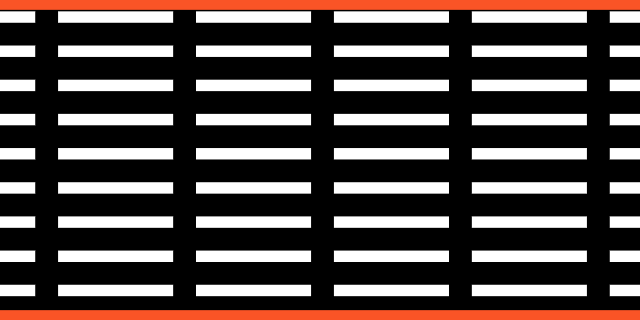
Give the GLSL for this pattern, as a Shadertoy shader.

```glsl
const vec3 BLACK = vec3(0.0);
const vec3 WHITE = vec3(1.0);
const vec3 ORANGE = vec3(0.98, 0.33, 0.15);

// Lengths are fractions of the canvas height
const vec2 PERIOD = vec2(0.431, 0.1068);
const vec2 BAR_SIZE = vec2(0.3596, 0.0357);
const vec2 BAR_CENTER = vec2(0.3613, 0.5195);
const float BORDER = 0.0308;

// Offset from the center of the nearest repeat
vec2 repeatCell(vec2 p) {
    return (fract((p - BAR_CENTER) / PERIOD + 0.5) - 0.5) * PERIOD;
}

// Signed distance to a centered rectangle
float boxDistance(vec2 p, vec2 halfSize) {
    vec2 d = abs(p) - halfSize;
    return length(max(d, 0.0)) + min(max(d.x, d.y), 0.0);
}

// One-pixel antialiased coverage of a signed distance
float coverage(float dist, float pixel) {
    return clamp(0.5 - dist / pixel, 0.0, 1.0);
}

void mainImage(out vec4 fragColor, in vec2 fragCoord) {
    float pixel = 1.0 / iResolution.y;
    vec2 p = fragCoord * pixel;

    // Grid of horizontal bars
    float bar = boxDistance(repeatCell(p), 0.5 * BAR_SIZE);
    vec3 color = mix(BLACK, WHITE, coverage(bar, pixel));

    // Strips along the top and bottom
    float strip = min(p.y, 1.0 - p.y) - BORDER;
    color = mix(color, ORANGE, coverage(strip, pixel));

    fragColor = vec4(color, 1.0);
}
```
